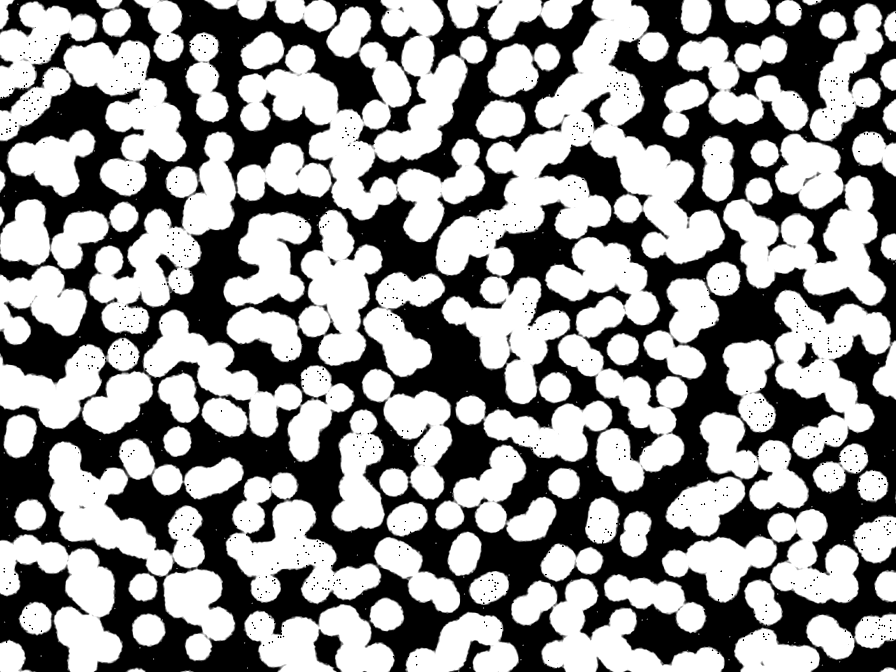
This pattern is drawn by a WebGL 2 fragment shader. Its source:

```glsl
#version 300 es
precision highp float;

uniform vec2 u_resolution;
out vec4 outColor;

// All lengths are fractions of the canvas height.
const vec3 GROUND_COLOR = vec3(0.0);
const vec3 GRAIN_COLOR = vec3(1.0);
const float CELL = 0.05;            // spacing of the grains
const float PRESENCE = 0.845;       // share of cells that hold a grain
const float JITTER = 0.74;          // wander of a grain, in cells
const float RADIUS_MIN = 0.0195;
const float RADIUS_MAX = 0.0255;
const float ROD_SHARE = 0.36;       // share of grains stretched into rods
const float ROD_HALF_MIN = 0.006;
const float ROD_HALF_MAX = 0.0145;
const float NECK_BLEND = 0.004;     // rounding where grains touch
const float WOBBLE = 0.0028;        // broad unevenness of the outline
const float WOBBLE_FREQ = 65.0;
const float FRAY = 0.0022;          // fine roughness of the outline
const float FRAY_FREQ = 290.0;
const float EDGE = 0.0018;          // half width of the soft edge
const float SPECK_CELL = 0.0042;
const float SPECK_RADIUS = 0.0012;
const float PIT_CHANCE = 0.10;      // dark specks in blemished grains
const float DUST_CHANCE = 0.006;    // faint specks on the ground
const float DUST_LIGHT = 0.4;
const float BLEMISH_FREQ = 15.0;
const float TAU = 6.2831853;
const int REACH = 2;                // neighbouring cells searched

// Integer hash: three random values in 0..1 per cell and seed.
vec3 hash3(ivec2 cell, int seed) {
    uvec3 v = uvec3(ivec3(cell, seed)) * 1664525u + 1013904223u;
    v.x += v.y * v.z; v.y += v.z * v.x; v.z += v.x * v.y;
    v ^= v >> 16u;
    v.x += v.y * v.z; v.y += v.z * v.x; v.z += v.x * v.y;
    return vec3(v >> 8u) / 16777216.0;
}

float valueNoise(vec2 p, int seed) {
    ivec2 i = ivec2(floor(p));
    vec2 f = fract(p);
    f = f * f * (3.0 - 2.0 * f);
    float low = mix(hash3(i, seed).x, hash3(i + ivec2(1, 0), seed).x, f.x);
    float high = mix(hash3(i + ivec2(0, 1), seed).x, hash3(i + ivec2(1, 1), seed).x, f.x);
    return mix(low, high, f.y);
}

float smoothMin(float a, float b, float k) {
    float h = max(k - abs(a - b), 0.0) / k;
    return min(a, b) - 0.25 * h * h * k;
}

// Distance to a rod centred at the origin; a zero half axis gives a disc.
float rodDistance(vec2 p, vec2 halfAxis, float radius) {
    float t = dot(p, halfAxis) / max(dot(halfAxis, halfAxis), 1e-8);
    return length(p - halfAxis * clamp(t, -1.0, 1.0)) - radius;
}

// Signed distance to the joined grains, in staggered rows.
float grainField(vec2 p) {
    ivec2 home = ivec2(floor(p / CELL));
    float dist = 1.0;
    for (int y = -REACH; y <= REACH; y++) {
        for (int x = -REACH; x <= REACH; x++) {
            ivec2 cell = home + ivec2(x, y);
            vec3 place = hash3(cell, 1);
            if (place.z > PRESENCE) continue;
            vec3 form = hash3(cell, 2);
            float stagger = 0.5 * float(cell.y & 1) - 0.25;
            vec2 center = vec2(cell) + 0.5 + vec2(stagger, 0.0);
            center = (center + JITTER * (place.xy - 0.5)) * CELL;

            float angle = TAU * form.y;
            float rodHalf = mix(ROD_HALF_MIN, ROD_HALF_MAX, hash3(cell, 3).x);
            rodHalf *= step(form.z, ROD_SHARE);
            vec2 halfAxis = rodHalf * vec2(cos(angle), sin(angle));
            float radius = mix(RADIUS_MIN, RADIUS_MAX, form.x);
            dist = smoothMin(dist, rodDistance(p - center, halfAxis, radius), NECK_BLEND);
        }
    }
    return dist;
}

// Coverage of tiny scattered dots.
float specks(vec2 p, float chance, int seed) {
    vec2 q = p / SPECK_CELL;
    vec3 r = hash3(ivec2(floor(q)), seed);
    vec2 offset = (fract(q) - 0.5 - 0.4 * (r.xy - 0.5)) * SPECK_CELL;
    float dot_ = 1.0 - smoothstep(0.5 * SPECK_RADIUS, 1.5 * SPECK_RADIUS, length(offset));
    return dot_ * step(r.z, chance);
}

void main() {
    vec2 p = gl_FragCoord.xy / u_resolution.y;

    // Grains with uneven outlines
    float dist = grainField(p);
    dist += WOBBLE * (valueNoise(p * WOBBLE_FREQ, 4) - 0.5);
    dist += FRAY * (valueNoise(p * FRAY_FREQ, 5) - 0.5);
    float grain = 1.0 - smoothstep(-EDGE, EDGE, dist);

    // Pits inside blemished grains, dust on the ground
    float blemish = smoothstep(0.62, 0.78, valueNoise(p * BLEMISH_FREQ, 6));
    float pits = specks(p, PIT_CHANCE * blemish, 7);
    float dust = DUST_LIGHT * specks(p, DUST_CHANCE, 8);

    float light = max(grain * (1.0 - pits), dust);
    outColor = vec4(mix(GROUND_COLOR, GRAIN_COLOR, light), 1.0);
}
```
